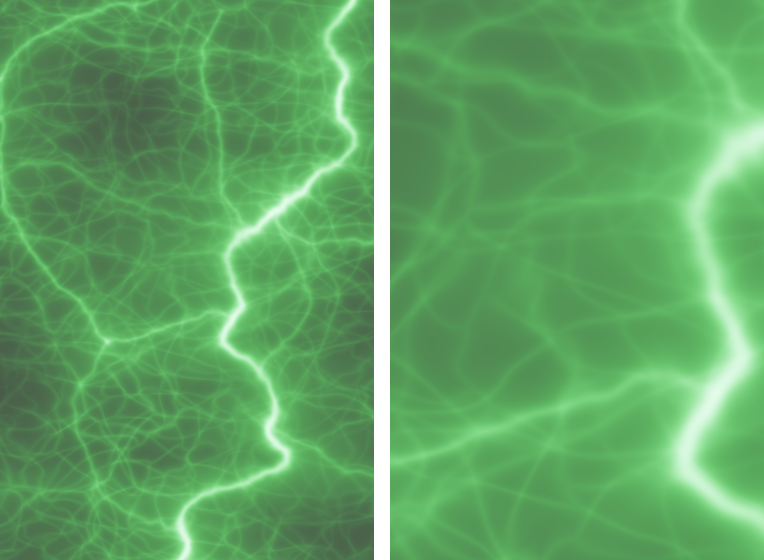
Left, the full canvas; right, a detail of the centre.
Give the GLSL for this background, as a Shadertoy shader.

```glsl
// A web of green electric filaments around one bright, jagged discharge.
// Warped cell borders make the fine threads; bent segments and a curve in y
// make the larger bolts. Their summed energy is mapped to grey, green, white.

vec2 hash2(vec2 cell) {
    vec2 k = vec2(dot(cell, vec2(127.1, 311.7)), dot(cell, vec2(269.5, 183.3)));
    return fract(sin(k) * 43758.5);
}

// Layered sines that bend space at ever finer scales.
vec2 warp(vec2 p, float amount, float frequency, float phase) {
    for (int i = 0; i < 5; i++) {
        p += amount * sin(frequency * p.yx + phase + vec2(0.0, 1.7));
        p = mat2(0.8, 0.6, -0.6, 0.8) * p;
        amount *= 0.54;
        frequency *= 1.8;
        phase += 2.3;
    }
    // Undo the five turns so that the result stays close to the input.
    float turn = 5.0 * atan(0.6, 0.8);
    return mat2(cos(turn), -sin(turn), sin(turn), cos(turn)) * p;
}

// Cellular noise: approximate distance to the nearest cell border.
float cellBorder(vec2 p) {
    vec2 base = floor(p);
    float nearest = 9.0, second = 9.0;
    for (int y = -1; y <= 1; y++)
    for (int x = -1; x <= 1; x++) {
        vec2 cell = base + vec2(x, y);
        float d = length(cell + 0.1 + 0.8 * hash2(cell) - p);
        second = min(second, max(nearest, d));
        nearest = min(nearest, d);
    }
    return 0.5 * (second - nearest);
}

float thread(float d, float width) {
    return 1.0 / (1.0 + d * d / (width * width));
}

// Soft line from a to b that bows sideways by bend, with a faint halo.
float branch(vec2 p, vec2 a, vec2 b, float bend) {
    vec2 ab = b - a;
    float len = length(ab);
    float t = clamp(dot(p - a, ab) / (len * len), 0.0, 1.0);
    vec2 side = vec2(-ab.y, ab.x) / len;
    float slope = 4.0 * bend * (1.0 - 2.0 * t) / len;
    float d = length(p - a - ab * t - side * bend * 4.0 * t * (1.0 - t));
    d /= sqrt(1.0 + slope * slope);
    return 0.62 * thread(d, 0.0048) + 0.17 * exp(-22.0 * d);
}

// Horizontal position of the main bolt at height y.
float boltPath(float y) {
    return 0.61 - 0.2 * smoothstep(0.75, 0.52, y)
         + 0.085 * smoothstep(0.42, 0.26, y)
         - 0.17 * smoothstep(0.2, 0.05, y)
         + 0.016 * sin(45.0 * y);
}

float darkPatch(vec2 p, vec2 centre, float radius) {
    vec2 d = (p - centre) / radius;
    return exp(-dot(d, d));
}

void mainImage(out vec4 fragColor, in vec2 fragCoord) {
    vec2 p = fragCoord / iResolution.y;

    // Cloudy ambient light.
    vec2 c = warp(p, 0.05, 6.0, 1.0);
    float energy = 0.12 + 0.05 * sin(11.0 * c.x + 2.0) * sin(9.0 * c.y + 0.5);

    // Fine web, each layer brighter in some regions than in others.
    for (int i = 0; i < 5; i++) {
        float layer = float(i);
        float scale = 4.5 * pow(1.38, layer);
        vec2 q = warp(p * vec2(0.85, 1.1), 0.026, 8.0 + 2.0 * layer, 3.1 * layer);
        float border = cellBorder(q * scale + 17.3 * layer);
        float patches = 0.5 + 0.5 * sin(9.0 * c.x + 2.1 * layer) * sin(8.0 * c.y + 4.0 * layer);
        float strength = (0.3 + 0.7 * patches) * pow(0.88, layer);
        energy += strength * (0.29 * thread(border / scale, 0.0032) + 0.07 * exp(-6.0 * border));
    }

    // Dim hollows between the bolts.
    float hollow = darkPatch(c, vec2(0.0, 0.33), 0.13) + 0.8 * darkPatch(c, vec2(0.19, 0.81), 0.09)
                 + 0.7 * darkPatch(c, vec2(0.67, 0.47), 0.11) + 0.6 * darkPatch(c, vec2(0.45, 0.83), 0.06)
                 + 0.6 * darkPatch(c, vec2(0.62, 0.05), 0.12);
    energy *= 1.0 - 0.75 * min(hollow, 1.0);

    // Secondary bolts.
    vec2 b = warp(p, 0.009, 22.0, 0.6);
    energy += branch(b, vec2(0.30, 1.02), vec2(0.0, 0.87), -0.02);
    energy += branch(b, vec2(0.0, 0.87), vec2(0.2, 0.39), -0.075);
    energy += branch(b, vec2(0.2, 0.39), vec2(0.41, 0.43), 0.012);
    energy += 0.7 * branch(b, vec2(0.2, 0.39), vec2(0.33, 0.06), -0.13);
    energy += 0.8 * branch(b, vec2(0.39, 0.97), vec2(0.44, 0.59), -0.04);
    energy += 0.7 * branch(b, vec2(0.47, 0.63), vec2(0.68, 0.565), -0.022);
    energy += 0.6 * branch(b, vec2(0.485, 0.25), vec2(0.68, 0.135), -0.01);
    energy += 0.6 * branch(b, vec2(0.5, 0.62), vec2(0.47, 0.34), 0.055);
    energy += 0.45 * branch(b, vec2(0.1, 0.94), vec2(0.6, 0.88), 0.0);
    energy += 0.45 * branch(b, vec2(0.04, 0.71), vec2(0.42, 0.58), 0.005);

    // Main bolt: white core inside a wide glow.
    float slope = (boltPath(b.y + 0.004) - boltPath(b.y - 0.004)) / 0.008;
    float d = abs(b.x - boltPath(b.y)) / sqrt(1.0 + slope * slope);
    float pulse = 0.85 + 0.25 * sin(31.0 * p.y + 1.0);
    energy += 2.3 * pulse * thread(d, 0.0075) + 0.42 * exp(-10.0 * d);

    // Tone curve: grey through green to white.
    float green = 0.29 + 0.71 * (1.0 - exp(-energy));
    float x = clamp((green - 0.35) / 0.65, 0.0, 1.0);
    float red = 0.285 + 0.1 * x + 0.58 * pow(x, 5.0);
    fragColor = vec4(red, green, red + 0.03 * x, 1.0);
}
```
